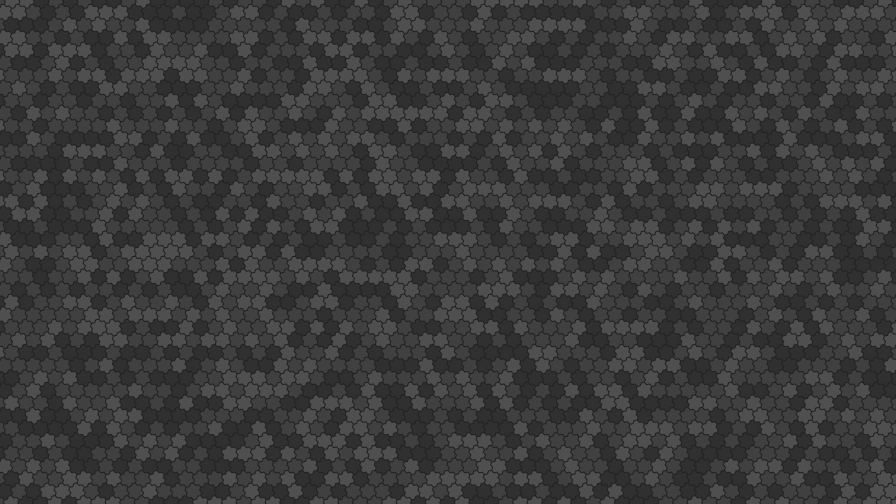
Write a WebGL 1 fragment shader that draws this pattern.

```glsl
precision highp float;
// A field of jagged flower tiles in three random greys with thin dark seams.
// Each tile is a cluster of seven small hexagons; the clusters themselves
// form a larger hexagonal lattice whose rows lie level across the canvas.

uniform vec2 u_resolution;

const float ROWS = 40.0;          // tile rows over the canvas height
const float SEAM_WIDTH = 0.075;   // in units of the tile spacing
const float DARK_SHARE = 0.34;
const float MID_SHARE = 0.36;
const vec3 DARK = vec3(0.188);
const vec3 MID = vec3(0.25);
const vec3 LIGHT = vec3(0.31);
const vec3 SEAM = vec3(0.135);
const int SAMPLES = 3;            // antialiasing samples per axis

const float HALF_ROOT3 = 0.8660254;
const float ROOT7 = 2.6457513;

float hash(vec2 p) {
  return fract(sin(dot(p, vec2(127.1, 311.7))) * 43758.5453);
}

vec2 axialToPlane(vec2 a) {
  return vec2(a.x + 0.5 * a.y, HALF_ROOT3 * a.y);
}

// Axial coordinates of the small hexagon that holds q.
vec2 nearestHex(vec2 q) {
  float row = q.y / HALF_ROOT3;
  vec3 cube = vec3(q.x - 0.5 * row, row, -q.x - 0.5 * row);
  vec3 cell = floor(cube + 0.5);
  vec3 err = abs(cell - cube);
  if (err.x > err.y && err.x > err.z) cell.x = -cell.y - cell.z;
  else if (err.y > err.z) cell.y = -cell.x - cell.z;
  return cell.xy;
}

// Index of the seven-hexagon cluster that a small hexagon belongs to.
vec2 clusterOf(vec2 cell) {
  vec2 scaled = vec2(3.0 * cell.x + cell.y, 2.0 * cell.y - cell.x);
  return floor(scaled / 7.0 + 0.5);
}

vec3 tileColor(vec2 cluster) {
  float pick = hash(cluster + 17.0);
  if (pick < DARK_SHARE) return DARK;
  return pick < DARK_SHARE + MID_SHARE ? MID : LIGHT;
}

// Colour at p, measured in tile spacings.
vec3 pattern(vec2 p, float blur) {
  // Rotate and scale so that the small hexagons have unit spacing.
  vec2 q = mat2(2.5, HALF_ROOT3, -HALF_ROOT3, 2.5) * p;
  vec2 cell = nearestHex(q);
  vec2 cluster = clusterOf(cell);
  vec2 local = q - axialToPlane(cell);

  // Only hexagon sides between different clusters carry a seam.
  float edge = 1.0;
  vec2 side = vec2(1.0, 0.0);
  for (int i = 0; i < 6; i++) {
    vec2 change = abs(clusterOf(cell + side) - cluster);
    if (change.x + change.y > 0.5) {
      edge = min(edge, 0.5 - dot(local, axialToPlane(side)));
    }
    side = vec2(-side.y, side.x + side.y);
  }
  float offset = edge / ROOT7 - 0.5 * SEAM_WIDTH;
  float seam = 1.0 - smoothstep(-blur, blur, offset);
  return mix(tileColor(cluster), SEAM, seam);
}

void main() {
  float unitsPerPixel = ROWS * HALF_ROOT3 / u_resolution.y;
  float count = float(SAMPLES);
  vec3 sum = vec3(0.0);
  for (int j = 0; j < SAMPLES; j++) {
    for (int i = 0; i < SAMPLES; i++) {
      vec2 jitter = (vec2(float(i), float(j)) + 0.5) / count - 0.5;
      vec2 pixel = gl_FragCoord.xy + jitter - 0.5 * u_resolution;
      sum += pattern(pixel * unitsPerPixel, 0.5 * unitsPerPixel / count);
    }
  }
  gl_FragColor = vec4(sum / (count * count), 1.0);
}
```
